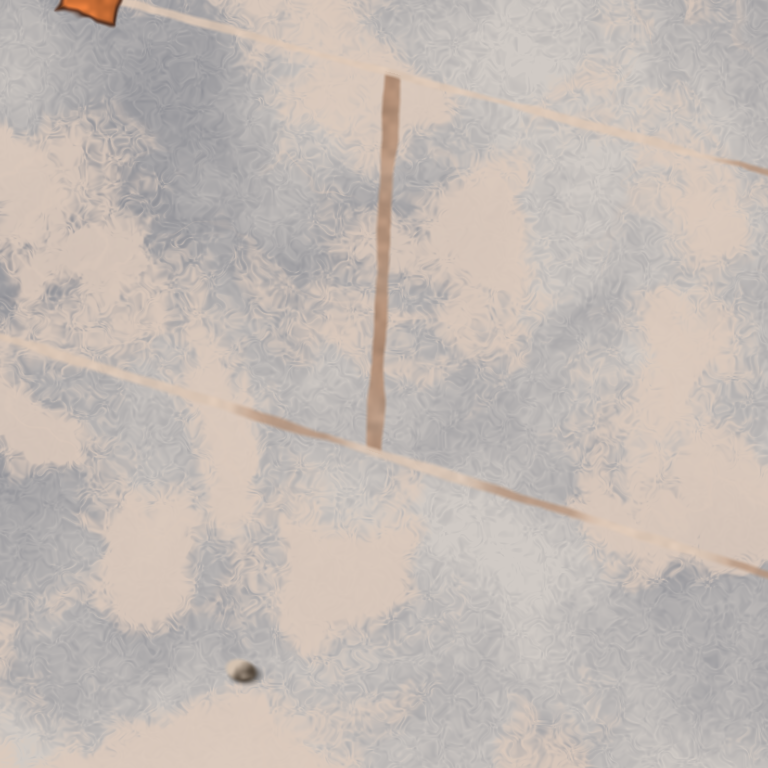
A Shadertoy shader for this texture:

```glsl
// Weathered blue-grey paving slabs in running bond, with sandy joints, a leaf scrap and a pebble.

const vec3 STONE_DARK  = vec3(0.585, 0.585, 0.605);
const vec3 STONE_LIGHT = vec3(0.785, 0.765, 0.750);
const vec3 SAND        = vec3(0.865, 0.790, 0.735);
const vec3 JOINT_PALE  = vec3(0.870, 0.785, 0.715);
const vec3 JOINT_BROWN = vec3(0.690, 0.550, 0.455);
const vec3 LEAF        = vec3(0.800, 0.440, 0.220);
const vec3 LEAF_EDGE   = vec3(0.330, 0.190, 0.130);
const vec3 PEBBLE_LIT  = vec3(0.830, 0.760, 0.690);
const vec3 PEBBLE_DARK = vec3(0.310, 0.265, 0.220);

const float SLAB_LENGTH = 1.6;     // spacing of cross joints along a course
const float BED_HALF    = 0.0050;  // half width of the long joints
const float CROSS_HALF  = 0.0095;  // half width of the cross joints
const float GRAIN_SCALE = 115.0;
const float GRAIN_DEPTH = 0.42;
const vec2  LEAF_POS    = vec2(0.115, 0.996);
const vec2  PEBBLE_POS  = vec2(0.314, 0.127);

float hash(vec2 p) {
    vec3 q = fract(vec3(p.xyx) * 0.1031);
    q += dot(q, q.yzx + 33.33);
    return fract((q.x + q.y) * q.z);
}

float noise(vec2 p) {
    vec2 i = floor(p), f = fract(p);
    f = f * f * (3.0 - 2.0 * f);
    return mix(mix(hash(i), hash(i + vec2(1, 0)), f.x),
               mix(hash(i + vec2(0, 1)), hash(i + vec2(1, 1)), f.x), f.y);
}

float fbm(vec2 p) {
    float sum = 0.0, amp = 0.5;
    for (int i = 0; i < 5; i++) {
        sum += amp * noise(p);
        p = mat2(1.6, 1.2, -1.2, 1.6) * p + 17.3;
        amp *= 0.5;
    }
    return sum / 0.96875;
}

mat2 rotation(float a) {
    return mat2(cos(a), sin(a), -sin(a), cos(a));
}

// Course coordinate: whole numbers lie on the slanted long joints.
float courseAt(vec2 p, float spacing) {
    float r = (1.04 - 0.265 * p.x - p.y) / spacing;
    return r - 0.1 * r * (r - 1.0);
}

vec3 stoneColour(vec2 p, float bedDist) {
    vec2 warp = vec2(fbm(p * 5.0 + 3.1), fbm(p * 5.0 + 41.7)) - 0.5;
    float patches = fbm(p * 4.5 + warp * 0.8 + 8.0);
    float wear = fbm(p * 6.5 + warp * 1.6 + 63.0);

    // short fibrous grain
    vec2 g = p * GRAIN_SCALE + 2.5 * vec2(noise(p * 60.0), noise(p * 60.0 + 91.0));
    float fibre = 1.0 - abs(2.0 * noise(g) - 1.0);
    float grain = 0.55 * (fibre - 0.6) + 0.65 * (noise(g * 1.9 + 29.0) - 0.5);

    float tone = 0.68 + 1.7 * (patches - 0.5) + GRAIN_DEPTH * grain - 0.28 * (p.y - 0.5);
    vec3 colour = mix(STONE_DARK, STONE_LIGHT, clamp(tone, -0.15, 1.15));

    // sand film, thicker low down and beside the joints
    float film = wear + 0.14 * (0.5 - p.y) + 0.07 * exp(-bedDist * 30.0) + 0.12 * grain;
    colour = mix(colour, SAND, 0.85 * smoothstep(0.48, 0.68, film));

    // faint curved lime streaks
    float streak = 1.0 - smoothstep(0.0, 0.035, abs(fbm(p * 7.0 + warp * 2.0) - 0.5));
    return mix(colour, SAND, 0.4 * streak * smoothstep(0.42, 0.6, wear));
}

void mainImage(out vec4 fragColor, in vec2 fragCoord) {
    vec2 p = fragCoord / iResolution.y;
    float soft = 1.0 / iResolution.y + 0.002;

    // slab layout with slightly ragged edges
    vec2 ragged = p + 0.004 * (vec2(fbm(p * 28.0), fbm(p * 28.0 + 50.0)) - 0.5);
    float spacing = 0.478 + 0.045 * p.x;
    float course = courseAt(ragged, spacing);
    float bed = round(course);
    float bedDist = abs(course - bed) * spacing * 0.96;
    float along = (ragged.x - 0.511 + 0.024 * course) / SLAB_LENGTH + 0.5 * floor(course);
    float crossDist = abs(along - round(along)) * SLAB_LENGTH;

    vec3 colour = stoneColour(p, min(bedDist, crossDist));

    // joints: pale mortar with exposed brown stretches
    float crumb = noise(p * 90.0);
    float start = mix(0.85, 0.25, clamp(bed, 0.0, 1.0));
    float brown = smoothstep(-0.3, 0.8, cos((p.x - 0.38) * 20.0)) * smoothstep(start - 0.05, start + 0.1, p.x);
    float bedHalf = BED_HALF + 0.004 * (noise(p * 14.0) - 0.5);
    float crossHalf = CROSS_HALF + 0.006 * (noise(p * 17.0) - 0.5);
    float bedMask = 1.0 - smoothstep(bedHalf - soft, bedHalf + soft, bedDist);
    float crossMask = 1.0 - smoothstep(crossHalf - soft, crossHalf + soft, crossDist);
    vec3 crossColour = mix(JOINT_PALE, JOINT_BROWN, 0.65 + 0.5 * noise(p * 22.0));
    colour = mix(colour, crossColour * (0.92 + 0.14 * crumb), 0.92 * crossMask);
    colour = mix(colour, mix(JOINT_PALE, JOINT_BROWN, 0.8 * brown) * (0.96 + 0.07 * crumb), 0.88 * bedMask);

    // leaf scrap with a dark curled rim
    vec2 leafP = rotation(0.24) * (p - LEAF_POS);
    vec2 box = abs(leafP) - vec2(0.039, 0.019);
    float leaf = length(max(box, 0.0)) + min(max(box.x, box.y), 0.0) + 0.008 * (noise(p * 70.0) - 0.5);
    vec3 leafColour = mix(LEAF, LEAF_EDGE, smoothstep(-0.008, -0.001, leaf));
    leafColour *= 0.8 + 0.4 * noise(p * 100.0);
    colour = mix(colour, leafColour, 1.0 - smoothstep(-soft, soft, leaf));

    // pebble lit from the upper left, with a small contact shadow
    vec2 stone = rotation(0.3) * (p - PEBBLE_POS);
    float pebble = (length(stone / vec2(0.020, 0.014)) - 1.0) * 0.014;
    float shadow = length((p - PEBBLE_POS - vec2(0.006, -0.006)) / vec2(0.023, 0.014));
    colour *= 1.0 - 0.3 * (1.0 - smoothstep(0.6, 1.15, shadow));
    float shade = smoothstep(-0.012, 0.015, dot(stone, vec2(0.7, -0.7)) + 0.014 * (noise(p * 110.0) - 0.5));
    colour = mix(colour, mix(PEBBLE_LIT, PEBBLE_DARK, shade), 1.0 - smoothstep(-soft, soft, pebble));

    fragColor = vec4(clamp(colour, 0.0, 1.0), 1.0);
}
```
